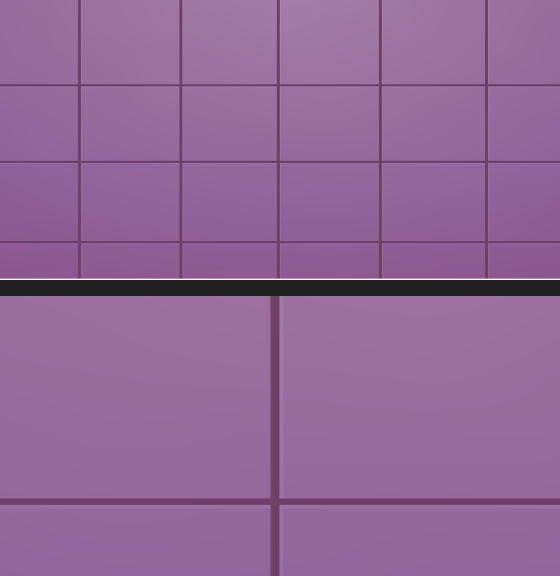
Top, the full canvas; bottom, a detail of the centre.
This pattern is drawn by a Shadertoy shader. Its source:

```glsl
// Mauve wall panels with uneven dark seams, lit from above, over a thin pale sill.
#define LIGHT_TONE vec3(0.642, 0.494, 0.656)
#define DARK_TONE vec3(0.542, 0.345, 0.560)
#define COLUMN_TONE vec3(0.425, 0.250, 0.385)
#define ROW_TONE vec3(0.420, 0.245, 0.420)
#define SILL_TONE vec3(0.970, 0.960, 0.970)
#define COLUMN_SEAMS vec4(0.2752, 0.3635, 0.0110, 0.723) // start, pitch, wobble, phase
#define ROW_SEAMS vec4(0.1120, 0.3034, 0.0243, 0.271)
#define SEAM_HALF_WIDTHS vec2(0.0054, 0.0038) // column, row
#define BEVEL vec2(0.0045, 0.028) // width, gain
#define SILL_HEIGHT 0.0048
#define COOL_SHIFT vec3(-0.010, 0.002, 0.014)
#define VARIATION 0.006

float hash(vec2 p) {
    vec3 q = fract(vec3(p.xyx) * 0.1031);
    q += dot(q, q.yzx + 33.33);
    return fract((q.x + q.y) * q.z);
}

float valueNoise(vec2 p) {
    vec2 cell = floor(p), f = fract(p);
    f = f * f * (3.0 - 2.0 * f);
    float low = mix(hash(cell), hash(cell + vec2(1, 0)), f.x);
    float high = mix(hash(cell + vec2(0, 1)), hash(cell + vec2(1, 1)), f.x);
    return mix(low, high, f.y);
}

// Returns the signed offset to the nearest seam and the panel index.
vec2 nearestSeam(float x, vec4 seams, int count) {
    float nearest = 10.0, index = 0.0;
    for (int i = 0; i < count; i++) {
        float n = float(i);
        float seam = seams.x + seams.y * n + seams.z * cos(1.5708 * n - seams.w);
        float offset = x - seam;
        if (abs(offset) < abs(nearest)) nearest = offset;
        index += step(0.0, offset);
    }
    return vec2(nearest, index);
}

float band(float offset, float halfWidth, float pixel) {
    return clamp(0.5 + (halfWidth - abs(offset)) / pixel, 0.0, 1.0);
}

// Wide falloff from the top, turning cooler part of the way down.
vec3 wallLight(vec2 p) {
    float falloff = length((p - vec2(1.05, 1.05)) * vec2(0.55, 1.0)) / 1.15;
    vec3 tone = mix(LIGHT_TONE, DARK_TONE, clamp(falloff, 0.0, 1.0));
    float cool = smoothstep(0.45, 0.72, falloff) * (1.0 - smoothstep(0.72, 0.92, falloff));
    return tone + COOL_SHIFT * cool;
}

void mainImage(out vec4 fragColor, in vec2 fragCoord) {
    vec2 p = fragCoord / iResolution.y;
    float pixel = 1.0 / iResolution.y;
    vec2 column = nearestSeam(p.x, COLUMN_SEAMS, 5);
    vec2 row = nearestSeam(p.y, ROW_SEAMS, 3);
    vec2 tile = vec2(column.y, row.y);

    // Panels with faint tonal differences
    vec3 color = wallLight(p);
    color += VARIATION * (hash(tile + 4.0) - 0.5);
    color += VARIATION * (valueNoise(p * vec2(5.0, 12.0) + tile * 9.0) - 0.5);

    // Lit edges to the right of columns and below rows
    float columnBevel = band(column.x - SEAM_HALF_WIDTHS.x, BEVEL.x, pixel);
    float rowBevel = band(row.x + SEAM_HALF_WIDTHS.y, BEVEL.x, pixel);
    color += BEVEL.y * max(columnBevel, rowBevel);

    // Recessed seams: columns cross over the rows
    color = mix(color, ROW_TONE, band(row.x, SEAM_HALF_WIDTHS.y, pixel));
    vec3 columnTone = COLUMN_TONE + 0.025 * smoothstep(0.0, SEAM_HALF_WIDTHS.x, -column.x);
    color = mix(color, columnTone, band(column.x, SEAM_HALF_WIDTHS.x, pixel));

    // Pale strip along the bottom
    color = mix(color, SILL_TONE, band(p.y, SILL_HEIGHT, pixel));

    fragColor = vec4(color, 1.0);
}
```
